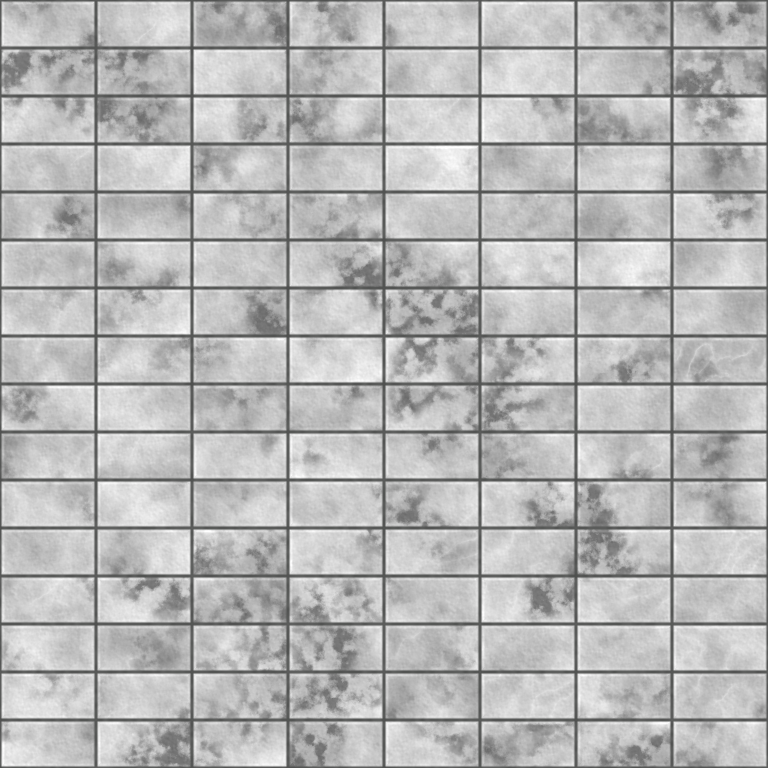
A three.js fragment shader for this texture:

```glsl
// Grid of pale grey stone tiles with cloudy stains, bright veins and dark grout.
varying vec2 vUv;

const vec2 TILES = vec2(8.0, 16.0);
const float GROUT_HALF_WIDTH = 0.0021;
const float CORNER_RADIUS = 0.0012;
const vec3 STONE = vec3(0.79);
const vec3 STAIN = vec3(0.36);
const vec3 VEIN = vec3(0.93);
const vec3 GROUT = vec3(0.335, 0.34, 0.335);

float hash(vec2 p) {
  vec3 q = fract(p.xyx * 0.1031);
  q += dot(q, q.yzx + 33.33);
  return fract((q.x + q.y) * q.z);
}

float noise(vec2 p) {
  vec2 i = floor(p);
  vec2 f = fract(p);
  vec2 u = f * f * (3.0 - 2.0 * f);
  float low = mix(hash(i), hash(i + vec2(1.0, 0.0)), u.x);
  float high = mix(hash(i + vec2(0.0, 1.0)), hash(i + 1.0), u.x);
  return mix(low, high, u.y);
}

float fbm(vec2 p) {
  float sum = 0.0;
  float amp = 0.5;
  for (int i = 0; i < 5; i++) {
    sum += amp * noise(p);
    p = mat2(1.6, 1.2, -1.2, 1.6) * p + 17.3;
    amp *= 0.5;
  }
  return sum / 0.96875;
}

float roundedBox(vec2 p, vec2 halfSize, float radius) {
  vec2 q = abs(p) - halfSize + radius;
  return length(max(q, 0.0)) + min(max(q.x, q.y), 0.0) - radius;
}

// Dark mottling: smoky regions broken up by finer speckle
float stainMask(vec2 uv, vec2 shift) {
  float region = smoothstep(0.44, 0.80, fbm(uv * 11.0 + shift * 0.8 + 4.7));
  float speckle = smoothstep(0.34, 0.70, fbm(uv * 75.0 + shift * 9.0));
  return region * mix(0.25, 1.25, speckle);
}

// Curved streaks, kept to scattered patches
float veinMask(vec2 uv, vec2 shift) {
  vec2 warp = vec2(fbm(uv * 15.0 + shift), fbm(uv * 15.0 + shift + 31.0));
  vec2 p = mat2(0.8, 0.6, -0.6, 0.8) * uv * vec2(46.0, 18.0) + warp * 3.5;
  float ridge = 1.0 - abs(2.0 * noise(p + shift * 5.0) - 1.0);
  float patchMask = smoothstep(0.45, 0.70, fbm(uv * 12.0 + shift * 3.0 + 63.0));
  return (0.25 + 0.75 * ridge * ridge * ridge) * patchMask;
}

// Fine leathery relief
float grainRelief(vec2 uv) {
  vec2 p = mat2(0.8, 0.6, -0.6, 0.8) * uv * 310.0;
  return noise(p) - noise(p + vec2(0.1, 0.8)) + 0.6 * (noise(p * 1.7) - 0.5);
}

vec3 stoneColor(vec2 uv, vec2 tile) {
  vec2 shift = vec2(hash(tile + 3.0), hash(tile + 71.0)) * 2.0;
  float tone = (hash(tile + 19.0) - 0.5) * 0.075;
  float clouds = fbm(uv * 17.0 + shift * 4.0) - 0.5;
  float mottling = fbm(uv * 80.0 + shift) - 0.5;
  vec3 color = STONE + tone + clouds * 0.36 + mottling * 0.12;
  color = mix(color, VEIN, veinMask(uv, shift) * 0.6);
  color = mix(color, STAIN, clamp(stainMask(uv, shift), 0.0, 1.0) * 0.78);
  return color + grainRelief(uv) * 0.042;
}

void main() {
  vec2 tile = floor(vUv * TILES);
  vec2 local = (fract(vUv * TILES) - 0.5) / TILES;
  vec2 halfSize = 0.5 / TILES - GROUT_HALF_WIDTH;
  float edge = roundedBox(local, halfSize, CORNER_RADIUS);

  vec3 color = stoneColor(vUv, tile);

  // Worn bevel, brightest along the top and left
  vec2 inset = halfSize - abs(local);
  float lit = inset.x < inset.y ? step(local.x, 0.0) : step(0.0, local.y);
  float rim = smoothstep(-0.0050, -0.0020, edge);
  float wear = 0.6 + 0.8 * noise(vUv * 90.0);
  color += rim * wear * mix(0.035, 0.085, lit);

  // Grout with a soft shaded edge
  vec3 grout = GROUT + (noise(vUv * 160.0) - 0.5) * 0.06;
  color = mix(color, grout, smoothstep(-0.0018, 0.0018, edge));

  gl_FragColor = vec4(clamp(color, 0.0, 1.0), 1.0);
}
```
